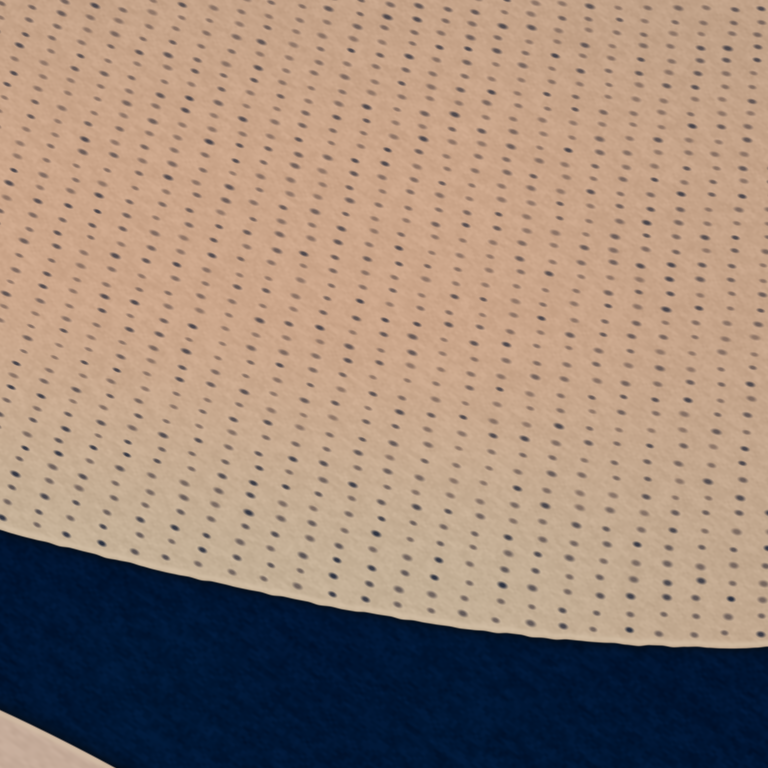
A three.js fragment shader for this texture:

```glsl
// Perforated tan leather above a curved navy band, with a pale corner below it.
// The holes lie on a lattice that follows the seam and converges upward;
// value noise gives uneven holes, grain and the cloth mottling of the band.
varying vec2 vUv;

const vec3 TAN_WARM = vec3(0.800, 0.650, 0.540);
const vec3 TAN_PALE = vec3(0.770, 0.690, 0.590);
const vec3 TAN_SHADE = vec3(0.750, 0.630, 0.530);
const vec3 CORNER = vec3(0.770, 0.670, 0.600);
const vec3 HOLE_SOFT = vec3(0.430, 0.350, 0.320);
const vec3 HOLE_DEEP = vec3(0.130, 0.160, 0.230);
const vec3 NAVY = vec3(0.000, 0.070, 0.185);
const vec3 NAVY_TEAL = vec3(0.000, 0.110, 0.230);
const vec3 SEAM_DARK = vec3(0.020, 0.045, 0.080);
const vec3 RIM_LIGHT = vec3(0.840, 0.760, 0.660);

const vec2 PITCH = vec2(0.043, 0.0222);   // hole spacing beside the seam
const vec2 PHASE = vec2(0.33, 0.80);      // lattice offset in cells
const float CONVERGE = 0.17;              // narrowing of columns with height
const float LEAN = 0.18;                  // sideways drift of columns
const float ROW_SQUEEZE = 0.20;           // tightening of rows with height
const vec2 HOLE_SIZE = vec2(0.0076, 0.0036);
const float HOLE_TILT = -0.42;
const float SOFT = 0.0016;                // edge smoothing

float hash(vec2 p) {
  p = fract(p * vec2(0.1031, 0.1130));
  p += dot(p, p.yx + 33.33);
  return fract((p.x + p.y) * p.x * 17.3);
}

float noise(vec2 p) {
  vec2 i = floor(p), f = fract(p);
  f = f * f * (3.0 - 2.0 * f);
  return mix(mix(hash(i), hash(i + vec2(1, 0)), f.x),
             mix(hash(i + vec2(0, 1)), hash(i + vec2(1, 1)), f.x), f.y);
}

vec2 turn(vec2 p, float a) {
  float c = cos(a), s = sin(a);
  return vec2(c * p.x + s * p.y, c * p.y - s * p.x);
}

// Height of the band's upper and lower edges at x
float upperEdge(float x) { return 0.310 + x * (-0.265 + x * (0.05 + x * 0.062)); }
float lowerEdge(float x) { return 0.0755 - x * (0.46 + 0.28 * x); }

// Noise stretched along the grain direction, centred on zero
float grain(vec2 p, vec2 scale) {
  return noise(turn(p, -0.6) * scale + 40.0) - 0.5;
}

// x: coverage of the nearest hole, y: its depth of tone
vec2 holes(vec2 p) {
  float seam = upperEdge(p.x);
  float rise = p.y - seam;
  // rows flatten with distance from the seam
  float h = rise + (seam - 0.194) * 0.4 * smoothstep(0.0, 0.4, rise);
  float narrow = 1.0 - CONVERGE * h;
  vec2 grid = vec2((p.x - 0.5 - LEAN * h) / (PITCH.x * narrow),
                   h * (1.0 + ROW_SQUEEZE * h) / PITCH.y) - PHASE;
  vec2 cell = floor(grid + 0.5);
  vec2 id = cell + 100.0;
  vec2 jitter = vec2(hash(id + 7.0), hash(id + 61.0)) - 0.5;
  vec2 f = grid - cell - jitter * vec2(0.13, 0.20);

  // return the cell offset to canvas units
  vec2 d = f * PITCH * vec2(narrow, 1.0 / (1.0 + 2.0 * ROW_SQUEEZE * h));
  float lean = LEAN - CONVERGE * (p.x - 0.5);
  d = vec2(d.x + lean * d.y, d.y - 0.13 * d.x);

  float nearSeam = 1.0 - smoothstep(0.0, 0.28, rise);
  vec2 size = HOLE_SIZE * mix(vec2(0.95), vec2(0.92, 1.2), nearSeam);
  size *= 0.85 + 0.3 * hash(id + 23.0);
  float r = length(turn(d, HOLE_TILT) / size);
  float tone = hash(id + 89.0);
  float depth = clamp(tone * tone * 0.75 + 0.35 * nearSeam, 0.0, 1.0);
  float cover = 1.0 - smoothstep(0.25, 1.25, r);
  cover *= mix(0.62, 0.95, depth) * step(-0.5, cell.y);
  return vec2(cover, depth);
}

vec3 leather(vec2 p, float rise) {
  vec3 col = mix(TAN_PALE, TAN_WARM, smoothstep(0.02, 0.42, rise + 0.12 * (0.5 - p.x)));
  float shade = smoothstep(0.75, 1.05, p.y) * 0.55 + smoothstep(0.55, 1.0, p.x) * 0.5;
  col = mix(col, TAN_SHADE, min(shade, 0.85));
  col += 0.035 * grain(p, vec2(70.0, 190.0)) + 0.03 * grain(p, vec2(240.0, 330.0));
  vec2 hole = holes(p);
  col = mix(col, mix(HOLE_SOFT, HOLE_DEEP, hole.y), hole.x);
  // lit lip just above the seam
  return mix(col, RIM_LIGHT, 0.6 * exp(-pow((rise - 0.005) / 0.004, 2.0)));
}

vec3 band(vec2 p, float above, float below) {
  float cloud = noise(p * vec2(5.0, 7.0) + 3.0);
  float glow = exp(-dot((p - vec2(0.25, 0.12)) * vec2(2.2, 6.0),
                        (p - vec2(0.25, 0.12)) * vec2(2.2, 6.0)));
  vec3 col = mix(NAVY, NAVY_TEAL, 0.35 * cloud + 0.3 * glow);
  col += vec3(0.008, 0.025, 0.045) * (grain(p, vec2(45.0, 130.0)) + grain(p, vec2(180.0, 260.0)));
  float edgeShade = max(exp(-above / 0.006), exp(-below / 0.008));
  return mix(col, SEAM_DARK, 0.9 * edgeShade);
}

void main() {
  vec2 p = vUv;
  float wobble = 0.0022 * (noise(vec2(p.x * 65.0, 4.0)) - 0.5);
  float rise = p.y - upperEdge(p.x) - wobble;
  float drop = (lowerEdge(p.x) - p.y) * 0.89;

  vec3 col = band(p, max(-rise, 0.0), max(-drop, 0.0));
  col = mix(col, leather(p, rise), smoothstep(-SOFT, SOFT, rise));

  // pale corner beneath the band
  vec3 corner = CORNER + 0.04 * grain(p, vec2(90.0, 210.0));
  corner = mix(corner, RIM_LIGHT, 0.6 * exp(-pow((drop - 0.004) / 0.004, 2.0)));
  col = mix(col, corner, smoothstep(-SOFT, SOFT, drop));

  gl_FragColor = vec4(clamp(col, 0.0, 1.0), 1.0);
}
```
